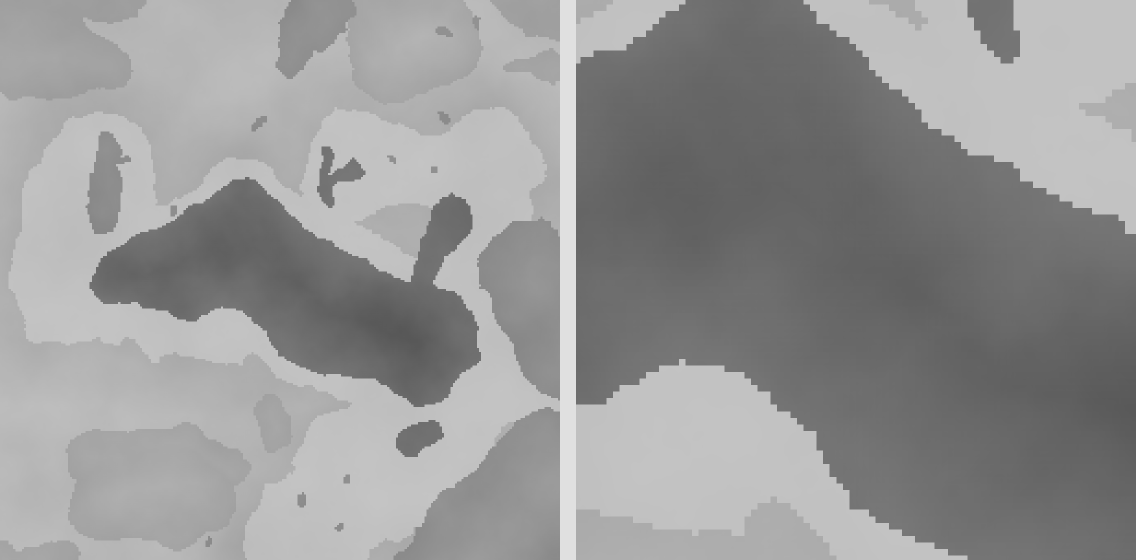
Left, the full canvas; right, a detail of the centre.
Reproduce this texture map procedurally as a Shadertoy shader.

```glsl
// Grey terrain map: a dark lake in a pale shore, ringed by cloudy plains and ragged plateaus.

float hash(vec2 p) {
    vec3 q = fract(vec3(p.xyx) * 0.1031);
    q += dot(q, q.yzx + 33.33);
    return fract((q.x + q.y) * q.z);
}

float noise(vec2 p) {
    vec2 i = floor(p), f = fract(p);
    f = f * f * (3.0 - 2.0 * f);
    return mix(mix(hash(i), hash(i + vec2(1, 0)), f.x),
               mix(hash(i + vec2(0, 1)), hash(i + vec2(1, 1)), f.x), f.y);
}

// Fractal noise centred on zero
float fbm(vec2 p) {
    float sum = 0.0, amp = 0.5;
    for (int i = 0; i < 6; i++) {
        sum += amp * (noise(p) - 0.5);
        p = mat2(1.6, 1.2, -1.2, 1.6) * p + 17.3;
        amp *= 0.52;
    }
    return sum;
}

// Distance to a tapered capsule; ends holds both end points
float blob(vec2 p, vec4 ends, float ra, float rb) {
    vec2 axis = ends.zw - ends.xy, v = p - ends.xy;
    float t = clamp(dot(v, axis) / dot(axis, axis), 0.0, 1.0);
    return length(v - axis * t) - mix(ra, rb, t);
}

float lakeShape(vec2 p) {
    float d = blob(p, vec4(0.235, 0.50, 0.43, 0.555), 0.065, 0.115);
    d = min(d, blob(p, vec4(0.43, 0.555, 0.56, 0.47), 0.115, 0.10));
    return min(d, blob(p, vec4(0.56, 0.45, 0.75, 0.38), 0.10, 0.10));
}

// Narrow inlets and ponds
float pondShape(vec2 p) {
    float d = blob(p, vec4(0.57, 0.72, 0.575, 0.65), 0.012, 0.014);
    d = min(d, blob(p, vec4(0.58, 0.685, 0.63, 0.70), 0.011, 0.019));
    d = min(d, blob(p, vec4(0.755, 0.47, 0.81, 0.61), 0.017, 0.033));
    return min(d, blob(p, vec4(0.725, 0.19, 0.76, 0.23), 0.024, 0.023));
}

float shoreShape(vec2 p, float lake) {
    float d = min(lake - 0.04, blob(p, vec4(0.17, 0.69, 0.15, 0.47), 0.10, 0.10));
    d = min(d, blob(p, vec4(0.62, 0.69, 0.87, 0.70), 0.09, 0.10));
    d = min(d, blob(p, vec4(0.87, 0.68, 0.88, 0.27), 0.09, 0.07));
    d = min(d, blob(p, vec4(0.55, 0.05, 0.77, 0.23), 0.10, 0.13));
    d = min(d, blob(p, vec4(0.11, 0.43, 0.56, 0.37), 0.055, 0.03));
    return min(d, blob(p, vec4(0.90, 0.30, 1.0, 0.29), 0.05, 0.04));
}

// Low plateaus with pale centres
float plateauShape(vec2 p) {
    float d = blob(p, vec4(0.70, 0.92, 0.76, 0.94), 0.10, 0.10);
    d = min(d, blob(p, vec4(0.23, 0.12, 0.34, 0.12), 0.10, 0.08));
    d = min(d, blob(p, vec4(0.15, 0.18, 0.40, 0.18), 0.04, 0.035));
    return min(d, blob(p, vec4(0.485, 0.275, 0.505, 0.235), 0.032, 0.034));
}

float cornerShape(vec2 p) {
    float d = blob(p, vec4(0.05, 0.92, 0.19, 0.89), 0.10, 0.05);
    d = min(d, blob(p, vec4(0.0, 1.0, 0.24, 1.02), 0.05, 0.04));
    d = min(d, blob(p, vec4(0.94, 1.03, 1.03, 0.95), 0.05, 0.05));
    d = min(d, blob(p, vec4(0.93, 0.90, 1.0, 0.87), 0.012, 0.02));
    return min(d, blob(p, vec4(0.0, 0.02, 0.13, 0.01), 0.03, 0.02));
}

float rockShape(vec2 p) {
    float d = blob(p, vec4(0.95, 0.51, 1.03, 0.38), 0.10, 0.11);
    d = min(d, blob(p, vec4(0.77, -0.06, 1.0, 0.11), 0.09, 0.15));
    d = min(d, blob(p, vec4(0.19, 0.73, 0.18, 0.61), 0.021, 0.027));
    d = min(d, blob(p, vec4(0.49, 0.88, 0.58, 1.0), 0.021, 0.05));
    // Sparse specks, one candidate per cell
    vec2 cell = floor(p * 12.0);
    vec2 centre = cell + 0.3 + 0.4 * vec2(hash(cell + 5.0), hash(cell + 9.0));
    float speck = length(p - centre / 12.0) - 0.009;
    return hash(cell + 31.0) > 0.92 ? min(d, speck) : d;
}

float terrain(vec2 uv) {
    // Coarse cells give every coast its stepped outline
    vec2 p = (floor(uv * 256.0) + 0.5) / 256.0;
    float cloud = fbm(uv * 7.0 + 40.0);
    vec2 q = p + 0.085 * vec2(fbm(p * 9.0 + 3.0), fbm(p * 9.0 + 71.0));
    float lake = lakeShape(q), pond = pondShape(q);
    float shore = shoreShape(q, lake) + 0.10 * fbm(p * 6.0 + 90.0);
    float plateau = plateauShape(q), corner = cornerShape(q), rock = rockShape(q);

    // Each layer covers the ones before it
    float tone = 0.672 + 0.35 * clamp(shore, 0.0, 0.12) + 0.08 * cloud;
    if (plateau < 0.0) tone = 0.635 + 0.6 * min(-plateau, 0.1) + 0.07 * cloud;
    if (corner < 0.0) tone = 0.625 + 0.3 * min(-corner, 0.1) + 0.08 * cloud;
    if (shore < 0.0) tone = 0.755 + 0.05 * cloud;
    if (rock < 0.0) tone = 0.55 + 0.4 * min(-rock, 0.1) + 0.09 * cloud;
    if (min(lake, pond) < 0.0)
        tone = 0.445 - 0.75 * clamp(-lake, 0.0, 0.1) + 0.12 * cloud;
    return tone;
}

void mainImage(out vec4 fragColor, in vec2 fragCoord) {
    // Four samples per pixel smooth the edges
    float tone = 0.0;
    for (int i = 0; i < 4; i++) {
        vec2 offset = vec2(i & 1, i >> 1) * 0.5 - 0.25;
        tone += 0.25 * terrain((fragCoord + offset) / iResolution.xy);
    }
    fragColor = vec4(vec3(tone), 1.0);
}
```
